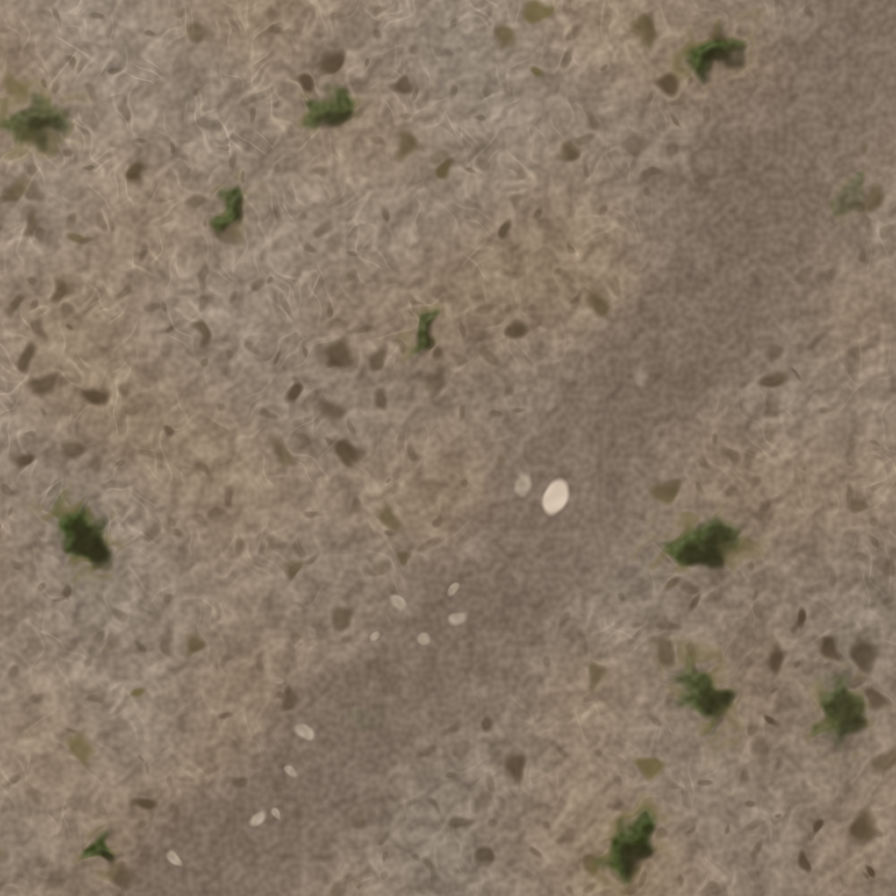
A three.js fragment shader for this texture:

```glsl
// Dry grassland seen from above: matted straw, a worn dirt track, dark tufts, shrubs and pale stones.
varying vec2 vUv;

const vec3 EARTH = vec3(0.445, 0.385, 0.325);
const vec3 STRAW = vec3(0.675, 0.605, 0.525);
const vec3 TRACK = vec3(0.475, 0.415, 0.365);
const vec3 TUFT = vec3(0.29, 0.235, 0.165);
const vec3 OLIVE = vec3(0.41, 0.37, 0.22);
const vec3 LEAF = vec3(0.25, 0.30, 0.15);
const vec3 SHADE = vec3(0.17, 0.15, 0.09);
const vec3 STONE = vec3(0.73, 0.67, 0.59);
const vec3 BOULDER_COLOR = vec3(0.83, 0.76, 0.68);
const vec2 BOULDER_POS = vec2(0.62, 0.445);
const float BOULDER_RADIUS = 0.015;
const float TRACK_HALF_WIDTH = 0.075;
const float TUFT_CELLS = 17.0;
const float SPECK_CELLS = 34.0;
const float SHRUB_CELLS = 6.0;
const float STONE_CELLS = 30.0;

vec3 hash3(vec2 p) {
  vec3 q = fract(p.xyx * vec3(0.1031, 0.1030, 0.0973));
  q += dot(q, q.yxz + 33.33);
  return fract((q.xxy + q.yzz) * q.zyx);
}

mat2 rotation(float angle) {
  float c = cos(angle), s = sin(angle);
  return mat2(c, -s, s, c);
}

float cornerSlope(vec2 cell, vec2 offset) {
  float angle = 6.2832 * hash3(cell + 57.0).x;
  return dot(vec2(cos(angle), sin(angle)), offset);
}

// Gradient noise, roughly -0.7 to 0.7
float noise(vec2 p) {
  vec2 i = floor(p), f = fract(p);
  vec2 u = f * f * f * (f * (f * 6.0 - 15.0) + 10.0);
  vec2 e = vec2(1.0, 0.0);
  return mix(mix(cornerSlope(i, f), cornerSlope(i + e, f - e), u.x),
             mix(cornerSlope(i + e.yx, f - e.yx), cornerSlope(i + 1.0, f - 1.0), u.x), u.y);
}

// Coverage by soft, randomly turned ovals; share is the part of cells filled
float scatter(vec2 p, float cells, float share, float radius, float softness, float seed) {
  vec2 g = p * cells, base = floor(g);
  float cover = 0.0;
  for (int y = -1; y <= 1; y++) {
    for (int x = -1; x <= 1; x++) {
      vec2 cell = base + vec2(float(x), float(y));
      vec3 place = hash3(cell + seed);
      vec3 form = hash3(cell + seed + 101.0);
      vec2 d = rotation(3.1416 * form.x) * (g - cell - 0.15 - 0.7 * place.xy);
      float size = radius * mix(0.55, 1.2, form.y);
      float dist = length(d * vec2(0.8, 1.3)) / size;
      float blob = 1.0 - smoothstep(1.0 - softness, 1.0 + softness, dist);
      cover = max(cover, blob * step(place.z, share) * mix(0.6, 1.0, form.z));
    }
  }
  return cover;
}

// Thin pale stalks along one direction
float stalks(vec2 p, float angle) {
  vec2 q = rotation(angle) * p * vec2(16.0, 52.0);
  float line = 1.0 - smoothstep(0.0, 0.16, abs(noise(q)));
  return line * smoothstep(-0.05, 0.35, noise(p * 19.0 + angle * 7.0));
}

void main() {
  vec2 p = vUv;
  vec2 wobble = vec2(noise(p * 38.0), noise(p * 38.0 + 71.0));
  vec2 ragged = p + 0.012 * wobble;

  // Worn track: a gently bent diagonal band with frayed edges
  float side = 0.77 * (p.x - (0.23 + 1.02 * p.y - 0.26 * p.y * p.y));
  float fray = 0.05 * noise(p * 7.0) + 0.025 * noise(p * 24.0);
  float track = 1.0 - smoothstep(-0.045, 0.045, abs(side) - TRACK_HALF_WIDTH + fray);

  // Matted straw: broad patches, clumps, slanted blades and fine grain
  float patches = noise(p * 4.0 + 13.0);
  float clumps = noise(ragged * 27.0);
  float blades = noise(rotation(0.65) * ragged * vec2(42.0, 78.0));
  float grain = noise(p * 125.0);
  float strands = stalks(ragged, 0.7) + stalks(ragged + 3.0, -0.8) + stalks(ragged + 9.0, 1.7);
  float upland = smoothstep(-0.1, 0.6, p.y - p.x);
  float tone = 0.43 + 0.1 * upland + 0.2 * patches + 0.38 * clumps + 0.42 * blades;
  tone += 0.32 * grain + (0.15 + 0.12 * upland) * strands;
  vec3 color = mix(EARTH, STRAW, clamp(tone, -0.2, 1.15));
  color += vec3(0.025, 0.0, -0.03) * noise(p * 5.0 + 40.0);

  // Packed dirt keeps only a faint grain
  vec3 dirt = TRACK + 0.05 * blades + 0.07 * grain + 0.05 * patches + 0.03 * clumps;
  color = mix(color, dirt, 0.88 * track);

  // Small dark tufts and specks, sparse on the track
  float open = 1.0 - 0.85 * track;
  float specks = scatter(ragged, SPECK_CELLS, 0.32, 0.24, 0.5, 11.0);
  float tufts = scatter(ragged, TUFT_CELLS, 0.27, 0.2, 0.5, 23.0);
  color = mix(color, TUFT, 0.38 * specks * open);
  color = mix(color, mix(TUFT, OLIVE, smoothstep(-0.1, 0.4, patches)), 0.78 * tufts * open);

  // Shrubs: olive fringe, leafy body and a shadow to the lower right
  vec2 bushy = p + 0.025 * wobble;
  float fringe = scatter(bushy, SHRUB_CELLS, 0.34, 0.25, 0.45, 5.0);
  float body = scatter(bushy, SHRUB_CELLS, 0.34, 0.15, 0.4, 5.0);
  float shadow = scatter(bushy + vec2(-0.009, 0.009), SHRUB_CELLS, 0.34, 0.11, 0.5, 5.0);
  color = mix(color, OLIVE, fringe * open * smoothstep(-0.1, 0.35, clumps + blades) * 0.75);
  color = mix(color, LEAF + 0.13 * blades + 0.1 * grain, 0.9 * body * open);
  color = mix(color, SHADE, 0.75 * shadow * open);

  // Pale stones along the upper-left verge, and one boulder
  float verge = smoothstep(-0.15, -0.08, side) * (1.0 - smoothstep(-0.02, 0.03, side));
  verge *= 1.0 - smoothstep(0.5, 0.65, p.y);
  float stones = scatter(p + 0.006 * wobble, STONE_CELLS, 0.2, 0.27, 0.35, 47.0);
  color = mix(color, STONE + 0.1 * grain, 0.8 * stones * verge);
  vec2 toBoulder = rotation(-0.35) * (p + 0.003 * wobble - BOULDER_POS) * vec2(1.15, 0.75);
  float boulder = 1.0 - smoothstep(-0.003, 0.003, length(toBoulder) - BOULDER_RADIUS);
  color = mix(color, BOULDER_COLOR + 0.06 * blades, boulder);

  gl_FragColor = vec4(color, 1.0);
}
```
